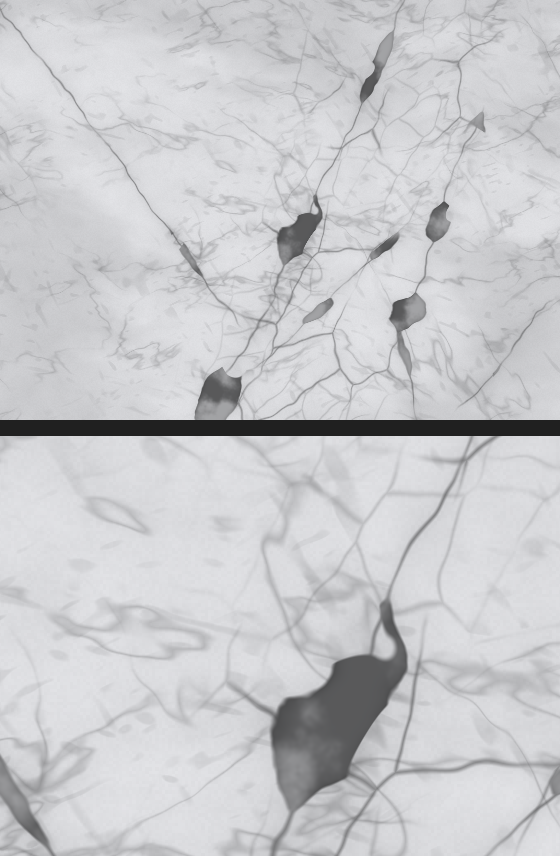
Top, the full canvas; bottom, a detail of the centre.
This texture is drawn by a WebGL 2 fragment shader. Its source:

```glsl
#version 300 es
precision highp float;
// Pale brecciated marble: cloudy bands, hairline veins and dark mineral pockets.
#define WHITE_TONE 0.876
#define BAND_TONE 0.797
#define VEIN_TONE 0.40
#define POCKET_DARK 0.35
#define POCKET_LIGHT 0.64
#define SHARD_SCALE vec2(4.2, 6.8)
#define SHARD_STRENGTH 0.62
#define HAIRLINE_STRENGTH 0.30
#define WARP 0.075
#define RIFTS 6

uniform vec2 u_resolution;
out vec4 fragColor;

// Rift path: x at the base, slope dx/dy, lower end, upper end.
const vec4 PATH[RIFTS] = vec4[RIFTS](
  vec4(0.50, 0.47, -0.10, 1.10), vec4(0.88, 0.37, 0.17, 0.74),
  vec4(0.46, 1.12, 0.10, 0.46), vec4(1.00, -0.22, -0.10, 0.23),
  vec4(0.76, -0.76, 0.22, 1.10), vec4(1.05, 1.05, 0.02, 0.28));
// Rift pockets: half width, spacing, height of one centre, length threshold.
const vec4 POCKET[RIFTS] = vec4[RIFTS](
  vec4(0.040, 0.40, 0.05, 0.05), vec4(0.033, 0.21, 0.46, 0.00),
  vec4(0.018, 0.16, 0.25, 0.20), vec4(0.006, 0.30, 0.16, 0.10),
  vec4(0.009, 0.90, 0.41, 0.88), vec4(0.004, 0.30, 0.10, 0.30));

float hash(vec2 p) {
  vec3 q = fract(p.xyx * 0.1031);
  q += dot(q, q.yzx + 33.33);
  return fract((q.x + q.y) * q.z);
}

float noise(vec2 p) {
  vec2 i = floor(p), f = fract(p);
  f = f * f * (3.0 - 2.0 * f);
  return mix(mix(hash(i), hash(i + vec2(1, 0)), f.x),
             mix(hash(i + vec2(0, 1)), hash(i + vec2(1, 1)), f.x), f.y);
}

vec2 turn(vec2 p, float a) {
  float c = cos(a), s = sin(a);
  return vec2(c * p.x + s * p.y, c * p.y - s * p.x);
}

float fbm(vec2 p) {
  float sum = 0.0, amp = 0.516;
  for (int i = 0; i < 5; i++) {
    sum += amp * noise(p);
    p = turn(p, 0.6) * 2.03 + 17.3;
    amp *= 0.5;
  }
  return sum;
}

// Distance to the nearest border between scattered cells.
float cellBorder(vec2 p) {
  vec2 base = floor(p), nearest = vec2(0.0);
  float best = 9.0, border = 9.0;
  for (int pass = 0; pass < 2; pass++)
    for (int k = 0; k < 25; k++) {
      vec2 cell = base + vec2(k % 5 - 2, k / 5 - 2);
      vec2 r = cell + 0.1 + 0.8 * vec2(hash(cell), hash(cell + 71.7)) - p;
      float d = dot(r, r);
      vec2 gap = r - nearest;
      if (pass == 0 && d < best) { best = d; nearest = r; }
      if (pass == 1 && dot(gap, gap) > 1e-5)
        border = min(border, dot(0.5 * (r + nearest), normalize(gap)));
    }
  return border;
}

float stroke(float d, float halfWidth, float soft) {
  return 1.0 - smoothstep(halfWidth - soft, halfWidth + soft, d);
}

void main() {
  vec2 p = gl_FragCoord.xy / u_resolution.y;
  float soft = max(1.0 / u_resolution.y, 0.0018);
  vec2 drift = vec2(fbm(p * 4.0 + 3.1), fbm(p * 4.0 + 41.7)) - 0.5;
  vec2 jag = vec2(noise(p * 38.0), noise(p * 38.0 + 9.4)) - 0.5;
  vec2 w = p + WARP * drift + 0.007 * jag;
  float zone = 1.0 - smoothstep(0.14, 0.33, abs(w.x - 0.70 - 0.30 * w.y));

  // Cloudy bands, paler among the shards
  float bands = fbm(turn(p + 0.15 * drift, -0.12) * vec2(1.5, 4.6) + 5.0);
  bands = smoothstep(0.34, 0.62, bands - 0.05 * zone);
  float tone = mix(WHITE_TONE, BAND_TONE, bands);
  tone += 0.05 * (fbm(p * 15.0) - 0.5) + 0.016 * (hash(floor(p * 384.0)) - 0.5);

  // Broken hairlines and flecks in three slanting directions
  for (int i = 0; i < 3; i++) {
    float level = float(i);
    vec2 q = turn(p + 0.06 * drift, -1.0 + 0.7 * level);
    q *= vec2(2.2, 6.0) * (1.0 + 0.5 * level);
    float d = abs(fbm(q + 23.0 * level) - 0.5) / (5.0 + 2.0 * level);
    float broken = smoothstep(0.42, 0.68, fbm(p * 6.0 + 13.0 * level));
    float fleck = smoothstep(0.78, 0.92, noise(q * 11.0)) * 0.4;
    float amount = max(stroke(d, 0.0010, soft), fleck) * broken;
    tone = mix(tone, VEIN_TONE, HAIRLINE_STRENGTH * amount);
    tone -= 0.025 * broken * exp(-d * 160.0);
  }

  // Coarse and fine cracks between shards
  for (int i = 0; i < 2; i++) {
    float level = float(i);
    vec2 scale = SHARD_SCALE * (1.0 + 1.2 * level);
    float d = cellBorder(turn(w, 1.05) * scale + 7.0 * level) / scale.y;
    float broken = smoothstep(0.36, 0.64, fbm(p * 7.0 + 31.0 + level));
    float amount = zone * broken * (1.0 - 0.6 * level);
    tone = mix(tone, VEIN_TONE, SHARD_STRENGTH * amount * stroke(d, 0.0013, soft));
    tone -= 0.035 * amount * exp(-d * 110.0);
  }

  // Long rifts that swell into mineral pockets
  float mineral = mix(POCKET_DARK, POCKET_LIGHT, smoothstep(0.32, 0.68, fbm(p * 15.0 + 2.0)));
  float inclusion = smoothstep(0.70, 0.74, noise(turn(p, 1.0) * vec2(17.0, 25.0)));
  float ragged = 0.45 + 1.1 * fbm(p * 11.0 + 8.0);
  for (int i = 0; i < RIFTS; i++) {
    vec4 path = PATH[i], pocket = POCKET[i];
    float d = abs(w.x - path.x - path.y * w.y) * inversesqrt(1.0 + path.y * path.y);
    float span = smoothstep(path.z, path.z + 0.05, w.y)
               * (1.0 - smoothstep(path.w - 0.05, path.w, w.y));
    float wave = cos(6.28318 * (w.y - pocket.z) / pocket.y);
    float swell = pocket.x * smoothstep(pocket.w, 1.0, wave) * ragged * (1.15 - 0.65 * w.y);
    float faint = smoothstep(0.30, 0.60, fbm(p * 9.0 + 5.0 * float(i)));
    tone -= 0.05 * span * exp(-max(d - swell, 0.0) * 90.0);
    tone = mix(tone, VEIN_TONE, span * (0.25 + 0.5 * faint) * stroke(d, 0.0014, soft));
    float rim = exp(-abs(d - swell) * 300.0);
    float fill = span * stroke(d, swell, soft) * smoothstep(0.001, 0.004, swell);
    tone = mix(tone, mineral * (1.0 - 0.22 * rim), fill * (1.0 - inclusion));
  }

  fragColor = vec4(clamp(tone * vec3(0.995, 0.998, 1.012), 0.0, 1.0), 1.0);
}
```
